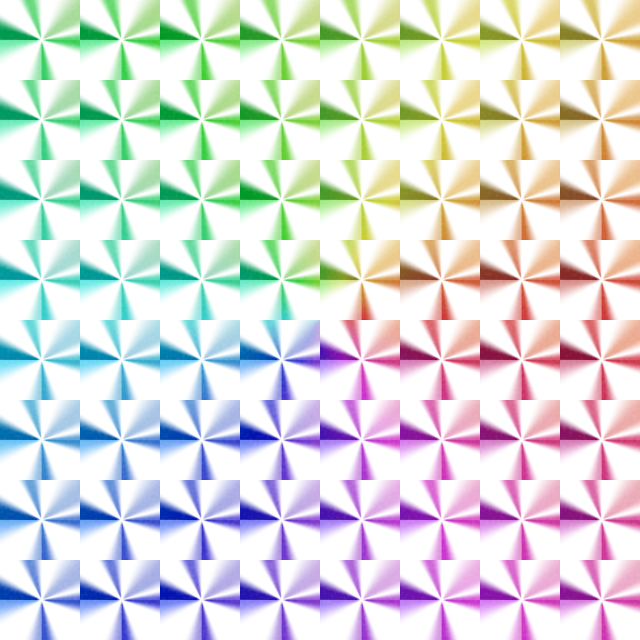
Write a WebGL 1 fragment shader that draws this pattern.

```glsl
precision highp float;
// An 8 by 8 grid of embossed foil tiles. Each tile is a fan of soft wedges
// around its hub, built from the polar angle; the ink hue turns once around
// the canvas centre, and each wedge casts that hue warmer, cooler or darker.

uniform vec2 u_resolution;

#define TILES 8.0
#define HUB vec2(0.52, 0.5)
#define INK_LOW 0.18
#define INK_HIGH 0.80
#define HUB_GLOW 0.07
#define GRAIN_SCALE 190.0
#define GRAIN_AMOUNT 0.10
#define SAMPLES 3

const float TAU = 6.2831853;

vec2 hashGradient(vec2 cell) {
  float h = fract(sin(dot(cell, vec2(127.1, 311.7))) * 4375.85);
  return vec2(cos(TAU * h), sin(TAU * h));
}

float gradientNoise(vec2 p) {
  vec2 i = floor(p), f = fract(p);
  vec2 w = f * f * f * (f * (f * 6.0 - 15.0) + 10.0);
  float a = dot(hashGradient(i), f);
  float b = dot(hashGradient(i + vec2(1, 0)), f - vec2(1, 0));
  float c = dot(hashGradient(i + vec2(0, 1)), f - vec2(0, 1));
  float d = dot(hashGradient(i + vec2(1, 1)), f - vec2(1, 1));
  return mix(mix(a, b, w.x), mix(c, d, w.x), w.y);
}

// Ink colour from the angle around the canvas centre
vec3 inkAround(vec2 uv) {
  vec2 d = uv - 0.5 + 1e-5;
  float hue = atan(d.y, d.x) / TAU;
  vec3 rgb = abs(fract(hue + vec3(0.0, 2.0, 1.0) / 3.0) * 6.0 - 3.0) - 1.0;
  return mix(vec3(INK_LOW), vec3(INK_HIGH), clamp(rgb, 0.0, 1.0));
}

// Rises over angles a to b, holds to c, falls to zero at d (degrees)
float wedge(float angle, float a, float b, float c, float d) {
  return smoothstep(a, b, angle) * (1.0 - smoothstep(c, d, angle));
}

// Angle in degrees from -135 to 225, so the seam lies in a white gap
float seamlessAngle(vec2 p) {
  vec2 q = vec2(p.x + p.y, p.y - p.x);
  return degrees(atan(q.y, q.x)) + 45.0;
}

vec3 foil(vec2 uv) {
  vec2 p = fract(uv * TILES) - HUB + 1e-5;
  float angle = seamlessAngle(p);
  float reach = smoothstep(0.0, HUB_GLOW, length(p));
  float grain = 1.0 + GRAIN_AMOUNT * gradientNoise(uv * GRAIN_SCALE);

  vec3 ink = inkAround(uv);
  vec3 warm = vec3(0.58, 0.62, 0.46) + ink * vec3(0.43, 0.30, 0.55);
  vec3 cool = ink + vec3(-0.03, 0.08, 0.14);
  vec3 deep = max(ink * 0.85 - vec3(0.15, 0.08, 0.0), 0.0);

  // Broad facets: pale upper right, shadowed left, cool lower left
  float pale = wedge(angle, 14.0, 30.0, 38.0, 72.0);
  float shadow = wedge(angle, 146.0, 166.0, 179.0, 181.0);
  float sheen = 0.68 * wedge(angle, 179.0, 181.0, 181.0, 214.0);

  // Narrow spokes: right, top and bottom, each with a firm and a soft side
  float spoke = 0.95 * wedge(angle, -22.0, -3.0, -1.0, 1.0);
  spoke += 0.75 * wedge(angle, -1.0, 1.0, 2.0, 15.0);
  spoke += 0.72 * wedge(angle, 88.0, 105.0, 109.0, 122.0);
  spoke += 0.50 * wedge(angle, -115.0, -92.0, -91.0, -89.0);
  spoke += 0.95 * wedge(angle, -91.0, -89.0, -85.0, -65.0);

  vec3 color = vec3(1.0);
  color = mix(color, warm, pale * reach * grain);
  color = mix(color, cool, sheen * reach * grain);
  color = mix(color, ink, clamp(spoke * reach * grain, 0.0, 1.0));
  return mix(color, deep, clamp(shadow * reach * grain, 0.0, 1.0));
}

void main() {
  // Average a small grid of samples to smooth every edge
  vec3 sum = vec3(0.0);
  for (int y = 0; y < SAMPLES; y++) {
    for (int x = 0; x < SAMPLES; x++) {
      vec2 jitter = (vec2(x, y) + 0.5) / float(SAMPLES) - 0.5;
      sum += foil((gl_FragCoord.xy + jitter) / u_resolution);
    }
  }
  gl_FragColor = vec4(sum / float(SAMPLES * SAMPLES), 1.0);
}
```
